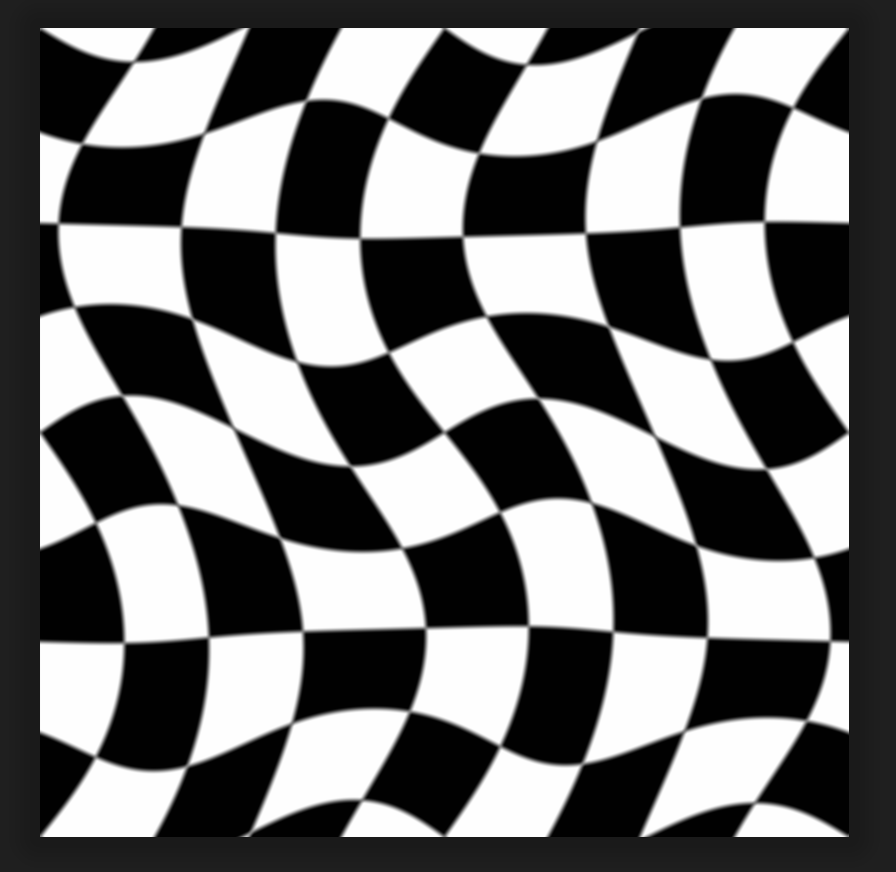
This pattern is drawn by a Shadertoy shader. Its source:

```glsl
const float TAU = 6.2831853;

// Cell coordinates bent by low-frequency waves; uv runs 0..1 across the panel
vec2 wavyGrid(vec2 uv, float cells) {
    vec2 a = TAU * uv;
    vec2 s = sin(a), c = cos(a);
    float s2 = sin(2.0 * a.x), c2 = cos(2.0 * a.x);
    float across = 0.73 * s.y + 0.114 * c2 * s.y - 0.075 * (s2 + s.x * c.y);
    float down = -0.36 * s2 * c.y + 0.08 * c.x * s.y - 0.09 * c2 * sin(2.0 * a.y);
    return cells * uv + vec2(across, down);
}

// Square wave of period 2 in [-1, 1], with edges softened over a canvas distance
float softSquareWave(float x, float softness, float canvasHeight) {
    float toEdge = 0.5 - abs(mod(x + 0.5, 2.0) - 1.0);
    float slope = length(vec2(dFdx(x), dFdy(x))) * canvasHeight;
    float dist = toEdge / max(slope, 0.001);
    return 2.0 * smoothstep(-softness, softness, dist) - 1.0;
}

float checker(vec2 grid, float softness, float canvasHeight) {
    return 0.5 - 0.5 * softSquareWave(grid.x, softness, canvasHeight)
                     * softSquareWave(grid.y, softness, canvasHeight);
}

float boxDistance(vec2 p, vec2 halfSize) {
    vec2 d = abs(p) - halfSize;
    return length(max(d, 0.0)) + min(max(d.x, d.y), 0.0);
}

void mainImage(out vec4 fragColor, in vec2 fragCoord) {
    const float panelHalf = 0.4638;
    const vec2 panelCenter = vec2(-0.004, 0.004);
    float height = iResolution.y;
    float pixel = 1.0 / height;
    vec2 p = (fragCoord - 0.5 * iResolution.xy) / height - panelCenter;

    // Checkered panel, measured from its top left corner
    vec2 uv = vec2(p.x, -p.y) / (2.0 * panelHalf) + 0.5;
    float white = checker(wavyGrid(uv, 8.0), max(0.0042, 0.7 * pixel), height);
    float panel = mix(0.004, 0.995, white);

    // Dark surround with a faint shadow around the panel
    float edge = boxDistance(p, vec2(panelHalf));
    float surround = mix(0.1, 0.122, smoothstep(0.0, 0.045, edge));

    float shade = mix(panel, surround, smoothstep(-0.5 * pixel, 0.5 * pixel, edge));
    fragColor = vec4(vec3(shade), 1.0);
}
```
